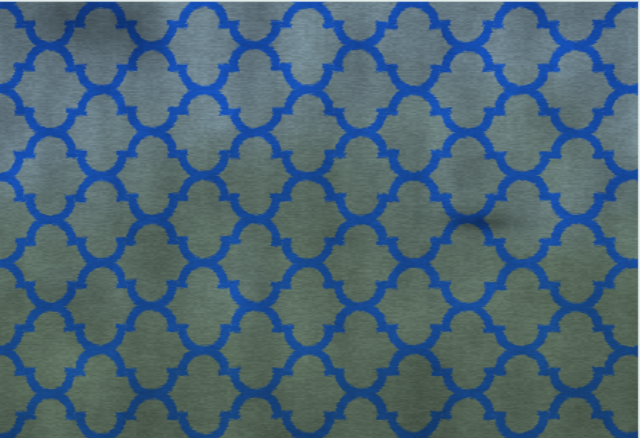
A Shadertoy shader for this pattern:

```glsl
// Woven trellis: blue quatrefoil lattice on a grey-green cloth.
// Each strand is two quarter arcs joined by a stepped lip, folded by symmetry;
// noise adds a loose weave, soft folds and a cool-to-olive drift down the cloth.

#define NODE_STEP vec2(0.0823, 0.0992)   // half repeat, in canvas fractions
#define FIRST_NODE vec2(0.081, 0.105)    // measured from the upper left
#define CELL vec2(1.213, 1.0)            // half repeat, in drawing units
#define ARC_RADIUS 0.5
#define HALF_WIDTH 0.102
#define COOL_GROUND vec3(0.415, 0.495, 0.535)
#define WARM_GROUND vec3(0.345, 0.415, 0.355)
#define BRIGHT_BLUE vec3(0.085, 0.300, 0.680)
#define DEEP_BLUE vec3(0.095, 0.280, 0.520)
#define BORDER vec3(0.89, 0.93, 0.92)
#define THREADS vec2(190.0, 300.0)

float hash(vec2 p) {
    p = fract(p * vec2(0.1031, 0.1137));
    p += dot(p, p.yx + 33.33);
    return fract((p.x + p.y) * p.x * 17.31);
}

float noise(vec2 p) {
    vec2 i = floor(p), f = fract(p);
    f = f * f * (3.0 - 2.0 * f);
    return mix(mix(hash(i), hash(i + vec2(1, 0)), f.x),
               mix(hash(i + vec2(0, 1)), hash(i + vec2(1, 1)), f.x), f.y);
}

float fbm(vec2 p) {
    float sum = 0.0, amp = 0.5;
    for (int k = 0; k < 4; k++) {
        sum += amp * noise(p);
        p = p * 2.03 + 17.7;
        amp *= 0.5;
    }
    return sum / 0.9375;
}

float box(vec2 p, vec2 halfSize) {
    vec2 d = abs(p) - halfSize;
    return length(max(d, 0.0)) + min(max(d.x, d.y), 0.0);
}

float blob(vec2 p, vec2 center, vec2 size) {
    vec2 d = (p - center) / size;
    return exp(-dot(d, d));
}

// Quarter arc leaving a node, then a short upright ending in a lip.
float halfStrand(vec2 q) {
    float arc = length(vec2(q.x, min(q.y - ARC_RADIUS, 0.0))) - ARC_RADIUS;
    float stroke = max(abs(arc) - HALF_WIDTH, q.y - 0.59);
    float lip = box(q - vec2(0.51, 0.535), vec2(0.145, 0.055));
    return min(stroke, lip);
}

float trellis(vec2 grid) {
    vec2 q = abs(mod(grid + 1.0, 2.0) - 1.0) * CELL;
    return min(halfStrand(q), halfStrand(CELL - q));
}

void mainImage(out vec4 fragColor, in vec2 fragCoord) {
    vec2 uv = fragCoord / iResolution.xy;
    vec2 p = vec2(uv.x, 1.0 - uv.y);
    float pixel = 1.0 / iResolution.y;

    // Lattice coordinates: slight sideways stretch and hand-woven wobble
    vec2 grid = (p - FIRST_NODE) / NODE_STEP;
    grid.x += 0.14 * sin(3.14159 * p.x);
    grid += 0.10 * (vec2(fbm(p * 9.0), fbm(p * 9.0 + 41.0)) - 0.5);
    float fray = noise(p * THREADS) - 0.5;
    float d = trellis(grid) + 0.035 * fray;
    float soft = 0.022 + 0.7 * pixel / NODE_STEP.y;
    float strand = 1.0 - smoothstep(-soft, soft, d);

    // Colour drift from cool top to olive lower right
    float drift = p.y * 0.95 + 0.18 * (p.x - 0.5) + 0.5 * (fbm(p * 4.0 + 7.0) - 0.5);
    float warm = smoothstep(0.12, 0.72, drift);
    vec3 ground = mix(COOL_GROUND, WARM_GROUND, warm);
    vec3 blue = mix(BRIGHT_BLUE, DEEP_BLUE, smoothstep(0.1, 0.95, drift));

    // Folds, creases and shaded patches
    float folds = fbm(vec2(p.x * 22.0, p.y * 2.5) + 3.0) - 0.5;
    float light = 1.0 + 0.30 * folds * (1.1 - 0.6 * p.y);
    light += 0.32 * (fbm(p * vec2(9.0, 7.0) + 23.0) - 0.5);
    light -= 0.30 * blob(p, vec2(0.18, 0.05), vec2(0.10, 0.08));
    light -= 0.16 * blob(p, vec2(0.03, 0.12), vec2(0.07, 0.12));
    light -= 0.28 * blob(p, vec2(0.76, 0.51), vec2(0.06, 0.02));
    light += 0.12 * blob(p, vec2(0.72, 0.45), vec2(0.07, 0.03));
    light += 0.14 * blob(p, vec2(0.31, 0.15), vec2(0.05, 0.15));
    light += 0.14 * blob(p, vec2(0.48, 0.08), vec2(0.04, 0.12));
    light -= 0.10 * smoothstep(0.8, 1.0, p.y);

    // Weave grain
    float grain = fray + 0.7 * (noise(p * THREADS * vec2(0.35, 1.0) + 90.0) - 0.5);
    vec3 color = mix(ground * (1.0 + 0.12 * grain), blue * (1.0 + 0.09 * grain), strand);
    color *= light;

    // Pale rim along the top and right edges
    float rim = min(p.y - 0.004, (0.997 - p.x) * 1.46);
    color = mix(BORDER, color, smoothstep(-pixel, pixel, rim));
    fragColor = vec4(clamp(color, 0.0, 1.0), 1.0);
}
```
